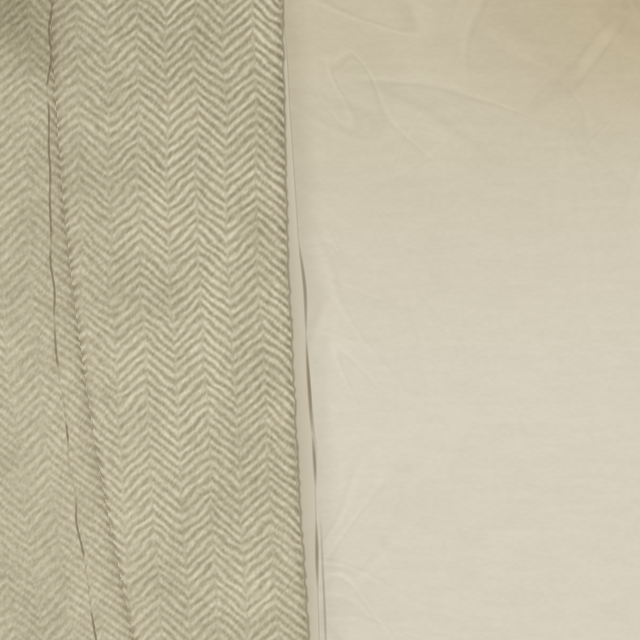
Reproduce this texture procedurally as a WebGL 1 fragment shader.

```glsl
precision highp float;
// Two cloths side by side: a herringbone wool throw with a curved fold on the
// left, and smooth wrinkled linen with a narrow hem on the right. Seams are
// quadratic curves, the weave is a zigzag stripe, and value noise adds wear.
uniform vec2 u_resolution;

#define COLUMN_WIDTH 0.046
#define STRIPE_PERIOD 0.0168
#define CHEVRON_RISE 0.040
#define STRIPE_CONTRAST 0.072
#define FUZZ 0.075
#define WRINKLE_DEPTH 0.030
#define WOOL vec3(0.718, 0.685, 0.583)
#define LINEN_LOW vec3(0.842, 0.814, 0.742)
#define LINEN_TOP vec3(0.772, 0.732, 0.634)
#define HEM_COLOUR vec3(0.750, 0.716, 0.632)
#define CREASE_COLOUR vec3(0.45, 0.40, 0.31)

float hash(vec2 p) {
  vec3 q = fract(vec3(p.xyx) * 0.1031);
  q += dot(q, q.yzx + 33.33);
  return fract((q.x + q.y) * q.z);
}

float noise(vec2 p) {
  vec2 i = floor(p), f = fract(p);
  f = f * f * (3.0 - 2.0 * f);
  return mix(mix(hash(i), hash(i + vec2(1, 0)), f.x),
             mix(hash(i + vec2(0, 1)), hash(i + vec2(1, 1)), f.x), f.y);
}

vec2 turn(vec2 p, float angle) {
  float c = cos(angle), s = sin(angle);
  return vec2(c * p.x + s * p.y, c * p.y - s * p.x);
}

float fbm(vec2 p) {
  float sum = 0.0, amp = 0.5;
  for (int i = 0; i < 4; i++) {
    sum += amp * noise(p);
    p = turn(p, 0.6) * 2.03 + 17.7;
    amp *= 0.5;
  }
  return sum;
}

// Soft line of given half width around distance zero
float crease(float d, float halfWidth) {
  return 1.0 - smoothstep(0.1 * halfWidth, halfWidth, abs(d));
}

// Lens-shaped opening along t between a and b
float lens(float t, float a, float b) {
  float s = clamp((t - a) / (b - a), 0.0, 1.0);
  return 4.0 * s * (1.0 - s);
}

// Zigzag stripes; x is measured leftward from an anchoring seam, t downward
float herringbone(float x, float t) {
  float c = x / COLUMN_WIDTH + 0.16 * (noise(vec2(x * 9.0, t * 11.0)) - 0.5);
  float zigzag = abs(mod(c + 1.0, 2.0) - 1.0);
  float wobble = 0.007 * (noise(vec2(x * 50.0, t * 42.0)) - 0.5);
  float phase = (t + CHEVRON_RISE * zigzag + wobble) / STRIPE_PERIOD;
  float wave = sin(6.28318 * phase);
  float stripe = wave * (1.25 - 0.35 * abs(wave));
  return stripe * (1.0 - 0.5 * crease(fract(c + 0.5) - 0.5, 0.1));
}

vec3 woolCloth(vec2 p, float edge, float seam, float ridge) {
  float t = p.y;
  float inFold = step(seam, p.x) * step(p.x, ridge);
  float anchor = p.x < seam ? seam + 0.012 : (p.x < ridge ? ridge : edge);
  float weave = herringbone(anchor - p.x, t);
  float worn = fbm(p * vec2(15.0, 11.0));
  float patchy = noise(p * vec2(70.0, 60.0));
  float contrast = STRIPE_CONTRAST * mix(0.6, 1.1, smoothstep(0.06, 0.3, p.x));
  contrast *= mix(1.0, 0.78, smoothstep(0.5, 1.0, t)) * (0.5 + 0.5 * worn + 0.6 * patchy);

  // Broad light, then fibres in two slanted directions
  float light = 0.035 * smoothstep(0.0, 0.55, t) - 0.022 + 0.085 * (worn - 0.47);
  light -= 0.085 * (1.0 - smoothstep(0.0, 0.17, t)) * (1.0 - smoothstep(0.04, 0.16, p.x));
  light += FUZZ * (noise(turn(p, 0.5) * vec2(330.0, 210.0)) - 0.5);
  light += 0.6 * FUZZ * (noise(turn(p, -0.7) * vec2(90.0, 220.0)) - 0.5);
  vec3 col = WOOL + light + weave * contrast * vec3(0.94, 0.97, 1.0);

  // Fold: rounded strip, thin broken seam and a notched ridge
  col -= inFold * 0.04 * smoothstep(ridge - 0.028, ridge, p.x);
  float broken = smoothstep(0.25, 0.7, noise(vec2(3.0, t * 34.0)));
  float seamWave = 0.006 * (noise(vec2(9.0, t * 22.0)) - 0.5);
  col = mix(col, CREASE_COLOUR, (0.15 + 0.5 * broken) * crease(p.x - seam - seamWave, 0.0030));
  float notch = 0.5 - 0.5 * weave;
  col = mix(col, CREASE_COLOUR, 0.36 * notch * crease(p.x - ridge, 0.009));
  return col - (0.03 + 0.06 * notch) * smoothstep(edge - 0.018, edge, p.x);
}

// Sparse thin folds running in several directions
float wrinkles(vec2 p) {
  float sum = 0.0;
  for (int i = 0; i < 4; i++) {
    float k = float(i);
    vec2 q = turn(p, 0.35 + 0.62 * k) * vec2(5.0, 17.0) + 31.0 * k;
    float d = noise(q + 0.8 * noise(q * 1.7)) - 0.5;
    float present = smoothstep(0.48, 0.75, noise(q * vec2(0.8, 0.4) + 7.3));
    sum += present * (0.8 * crease(d - 0.06, 0.11) - crease(d, 0.07));
  }
  return sum;
}

vec3 linenCloth(vec2 p, float hem) {
  float t = p.y;
  vec3 col = mix(LINEN_TOP, LINEN_LOW, smoothstep(-0.12, 0.68, t));
  col -= vec3(0.045, 0.06, 0.085) * smoothstep(0.65, 1.05, p.x) * (1.0 - smoothstep(0.0, 0.28, t));

  // Wrinkles gather at the top and beside the hem
  float gather = 0.16 + 0.65 * (1.0 - smoothstep(0.10, 0.36, t));
  gather += 0.45 * (1.0 - smoothstep(0.02, 0.17, p.x - hem)) * smoothstep(0.15, 0.4, t);
  float swell = fbm(turn(p, 0.6) * vec2(6.0, 14.0)) - 0.47;
  col += WRINKLE_DEPTH * gather * (1.6 * swell + 0.85 * wrinkles(p));

  // Short horizontal slub threads and fine grain
  col += 0.011 * (noise(p * vec2(22.0, 125.0)) - 0.5);
  col += 0.014 * (noise(p * vec2(150.0, 280.0)) - 0.5);
  return col - 0.045 * (1.0 - smoothstep(0.0, 0.045, p.x - hem));
}

void main() {
  vec2 p = gl_FragCoord.xy / u_resolution;
  p.y = 1.0 - p.y;  // measure downward from the top
  float t = p.y, soft = 1.0 / u_resolution.x;
  float edge = 0.440 + 0.012 * t + 0.030 * t * t + 0.003 * (noise(vec2(t * 110.0, 2.0)) - 0.5);
  float seam = 0.081 - 0.050 * t + 0.122 * t * t;
  float ridge = 0.080 + 0.030 * t + 0.100 * t * t;
  float hem = 0.441 + 0.085 * t - 0.025 * t * t + 0.006 * (noise(vec2(t * 11.0, 5.0)) - 0.5);

  // Linen, then its hem strip with tapering gaps along the outer side
  vec3 col = linenCloth(p, hem);
  vec3 strip = HEM_COLOUR + 0.04 * smoothstep(edge, hem, p.x) + 0.02 * (fbm(p * vec2(60.0, 9.0)) - 0.5);
  col = mix(col, strip, 1.0 - smoothstep(-soft, soft, p.x - hem));
  float gap = max(max(lens(t, 0.38, 0.52), lens(t, 0.53, 0.68)), max(lens(t, 0.68, 0.76), lens(t, 0.81, 0.92)));
  col = mix(col, CREASE_COLOUR, (0.16 + 0.42 * gap) * crease(p.x - hem, 0.0022 + 0.0022 * gap));
  float innerFold = hem + 0.010 * smoothstep(0.5, 1.0, t);
  float fold = max(lens(t, 0.53, 0.72), lens(t, 0.80, 1.10));
  col = mix(col, CREASE_COLOUR, 0.32 * fold * crease(p.x - innerFold, 0.0032));

  // Wool lies on top and casts a thin shadow
  col = mix(col, CREASE_COLOUR, 0.55 * (1.0 - smoothstep(0.0, 0.005, p.x - edge)));
  col = mix(woolCloth(p, edge, seam, ridge), col, smoothstep(-soft, soft, p.x - edge));
  gl_FragColor = vec4(clamp(col, 0.0, 1.0), 1.0);
}
```
